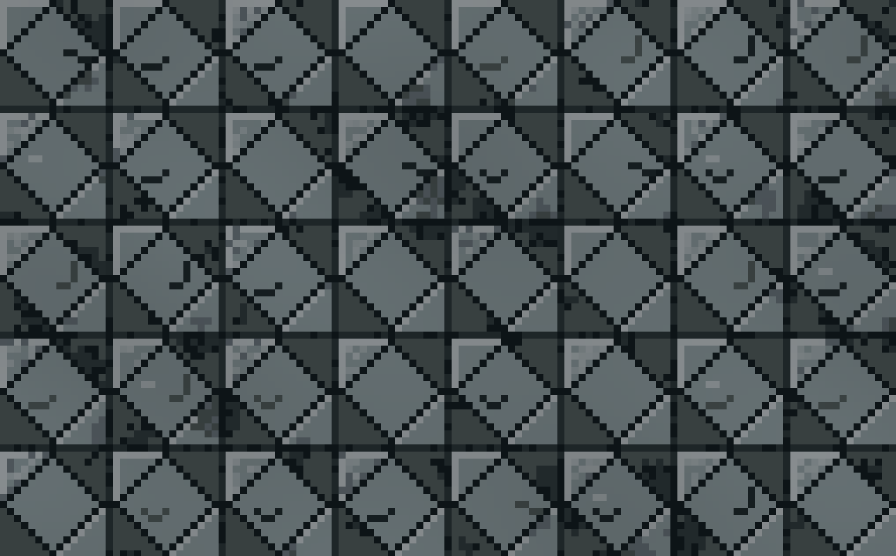
Reproduce this pattern procedurally as a Shadertoy shader.

```glsl
// Pixel-art stone tiles: a diamond inlay in a bevelled square, with cracks and grime.
#define CELLS_ACROSS 127.0
#define TILE 16.0
#define RADIUS 7.0
#define CRACKED 0.74
#define GRIME 0.52
#define SAMPLES 3
#define INK vec3(0.05, 0.08, 0.09)
#define SHADOW vec3(0.13, 0.16, 0.17)
#define DARK_STONE vec3(0.22, 0.25, 0.25)
#define STONE vec3(0.38, 0.42, 0.43)
#define HIGHLIGHT vec3(0.51, 0.53, 0.54)

const vec3 WORN_STONE = vec3(0.29, 0.32, 0.34);

float hash(vec2 p) {
    vec3 q = fract(p.xyx * vec3(0.1031, 0.1030, 0.0973));
    q += dot(q, q.yzx + 33.33);
    return fract((q.x + q.y) * q.z);
}

// Distance to the nearest scattered point
float cellular(vec2 p) {
    vec2 base = floor(p);
    float nearest = 2.0;
    for (int y = -1; y <= 1; y++)
        for (int x = -1; x <= 1; x++) {
            vec2 g = base + vec2(x, y);
            vec2 point = g + vec2(hash(g + 17.0), hash(g + 71.0));
            nearest = min(nearest, distance(p, point));
        }
    return nearest;
}

// Slow layered sines, -1 to 1, that spread over several tiles
float drift(vec2 p) {
    return 0.5 * sin(p.x * 1.7 + 1.3 * sin(p.y * 1.1)) + 0.5 * sin(p.y * 2.3 - p.x * 0.9 + 2.0);
}

// A short hooked crack, walked cell by cell
bool crack(vec2 d, vec2 tile) {
    float kind = floor(hash(tile + 5.0) * 3.0);
    float dip = step(0.75, hash(tile + 9.0));
    vec2 pos = kind < 1.0 ? vec2(-3.0, 2.0 - dip) : kind < 2.0 ? vec2(2.0, 0.0) : vec2(3.0, -2.0);
    int steps = kind < 1.0 ? 4 : 5;
    bool hit = false;
    for (int i = 0; i < steps; i++) {
        hit = hit || all(lessThan(abs(d - pos), vec2(0.5)));
        if (kind < 1.0) pos += vec2(1.0, i == 0 ? dip : i == 2 ? -1.0 : 0.0);
        else if (kind < 2.0) pos += vec2(1.0, i == 1 ? 1.0 : 0.0);
        else pos += i == 2 ? vec2(-1.0, 1.0) : i == 3 ? vec2(-1.0, 0.0) : vec2(0.0, 1.0);
    }
    return hit;
}

vec3 stoneCell(vec2 cell) {
    vec2 tile = floor(cell / TILE);
    vec2 local = cell - tile * TILE;
    vec2 d = local - RADIUS;
    float ring = abs(d.x) + abs(d.y);
    float grain = hash(cell + 3.0);
    float age = hash(tile + 31.0);

    // Grime gathers in a few places and leaves the others nearly clean
    float patches = cellular(cell / 9.0) + 0.2 * (grain - 0.5);
    float slow = drift(cell / TILE);
    float reach = GRIME * mix(0.22, 1.0, smoothstep(-0.1, 0.9, slow + 0.5 * (age - 0.5)));
    bool grimy = patches < reach;

    // Grooves between tiles, darkest where they meet a diamond or each other
    if (max(local.x, local.y) > TILE - 1.5) {
        vec2 a = abs(d);
        bool joint = max(a.x, a.y) > 7.5 && min(a.x, a.y) < 0.5
                  || min(local.x, local.y) > TILE - 1.5;
        return joint || grimy || grain < 0.2 ? INK : mix(INK, SHADOW, 0.85);
    }
    if (abs(ring - RADIUS) < 0.5) return INK;

    bool corner = ring > RADIUS;
    // Shaded corners with patches of grime
    if (corner && d.x * d.y < 0.0) {
        if (grimy) return grain < 0.3 ? INK : SHADOW;
        return DARK_STONE;
    }

    // Lit corners: outer rim at upper left, diagonal rim at lower right
    vec3 color = STONE;
    if (corner && d.x < 0.0) {
        if (min(local.x, local.y) < 0.5) color = HIGHLIGHT;
        else if (age > 0.35 && grain < 0.4) color = mix(STONE, HIGHLIGHT, 0.4 + grain);
        if (age > 0.6 && grain > 0.88) color = WORN_STONE;
    } else if (corner) {
        if (ring < RADIUS + 1.5) color = HIGHLIGHT;
        if (patches < reach * 0.65) color = grain < 0.45 ? WORN_STONE : DARK_STONE;
    } else {
        // Diamond face: an optional pale chip and one crack
        bool chip = abs(d.x + 2.5) < 1.0 && abs(d.y + 1.0) < 0.5;
        if (chip && hash(tile + 43.0) > 0.82) color = mix(STONE, HIGHLIGHT, 0.8);
        if (hash(tile + 23.0) < CRACKED && crack(d, tile))
            color = hash(tile + 57.0) < 0.7 ? mix(INK, SHADOW, 0.4) : DARK_STONE;
    }
    return color * (1.0 - 0.04 * slow);
}

void mainImage(out vec4 fragColor, in vec2 fragCoord) {
    float scale = CELLS_ACROSS / iResolution.x;
    vec3 sum = vec3(0.0);
    // Average samples inside the pixel to smooth cell edges
    for (int y = 0; y < SAMPLES; y++)
        for (int x = 0; x < SAMPLES; x++) {
            vec2 p = fragCoord + (vec2(x, y) + 0.5) / float(SAMPLES) - 0.5;
            p.y = iResolution.y - p.y;
            sum += stoneCell(floor(p * scale));
        }
    fragColor = vec4(sum / float(SAMPLES * SAMPLES), 1.0);
}
```
